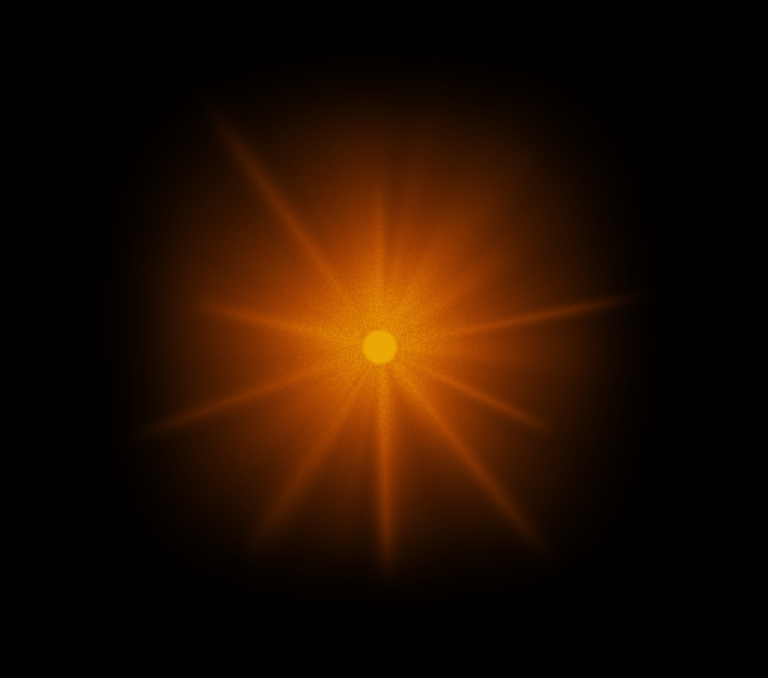
Give the GLSL for this background, as a Shadertoy shader.

```glsl
// An amber starburst glowing on black: a small hot core, a wide soft halo
// and tapered rays of differing length. Light is summed as one scalar,
// then compressed and mapped to an orange colour ramp.

const vec2 CORE = vec2(-0.006, -0.012);
const int RAY_COUNT = 11;

// Each ray: angle in degrees, length, half width, strength.
const vec4 RAYS[RAY_COUNT] = vec4[](
    vec4(125.5, 0.47, 0.014, 0.36),
    vec4(90.5, 0.25, 0.008, 0.50),
    vec4(52.0, 0.38, 0.030, 0.15),
    vec4(11.0, 0.43, 0.008, 0.48),
    vec4(35.0, 0.25, 0.018, 0.25),
    vec4(-26.0, 0.29, 0.008, 0.65),
    vec4(-51.4, 0.42, 0.013, 0.40),
    vec4(-88.0, 0.36, 0.011, 0.75),
    vec4(-122.3, 0.38, 0.017, 0.42),
    vec4(-160.0, 0.42, 0.010, 0.33),
    vec4(167.0, 0.29, 0.010, 0.60)
);

float hash(vec2 cell) {
    vec3 h = fract(vec3(cell.xyx) * 0.1031);
    h += dot(h, h.yzx + 33.33);
    return fract((h.x + h.y) * h.z);
}

// Smooth noise around a full turn, joined where the angle wraps.
float angularNoise(float turn, float cells, float seed) {
    float x = fract(turn) * cells;
    float cell = floor(x);
    float a = hash(vec2(cell, seed));
    float b = hash(vec2(mod(cell + 1.0, cells), seed));
    return mix(a, b, smoothstep(0.0, 1.0, x - cell));
}

// A beam leaving the core, widening and fading towards its tip.
float rayLight(vec2 p, vec4 ray) {
    float angle = radians(ray.x);
    vec2 dir = vec2(cos(angle), sin(angle));
    float along = dot(p, dir);
    float across = dir.x * p.y - dir.y * p.x;
    float t = clamp(along / ray.y, 0.0, 1.0);
    float width = ray.z * (0.65 + 0.7 * t);
    float beam = exp(-pow(abs(across) / width, 1.5));
    float fade = (1.0 - t * t) * smoothstep(0.0, 0.1, along);
    return ray.w * beam * fade;
}

// Exponential inner glow plus a broad halo raised slightly above the core.
float haloLight(vec2 p, float streaks) {
    float inner = 5.8 * exp(-length(p - vec2(0.0, 0.014)) / 0.081);
    float reach = length(p - vec2(0.0, 0.035)) / 0.31;
    float outer = 0.26 * exp(-reach * reach * reach);
    return (inner + outer) * mix(0.76, 1.16, streaks);
}

// Rounded square outline that lets the light die away into black.
float envelope(vec2 p) {
    vec2 q = abs(p - vec2(0.0, 0.025));
    float radius = pow(dot(q * q, q * q), 0.25);
    return 1.0 - smoothstep(0.27, 0.46, radius);
}

vec3 amber(float v) {
    return vec3(v, 0.38 * v + 0.6 * pow(v, 8.0), 0.018 * v);
}

void mainImage(out vec4 fragColor, in vec2 fragCoord) {
    vec2 canvas = (fragCoord - 0.5 * iResolution.xy) / iResolution.y;
    vec2 p = canvas - CORE;

    // Fine radial streaks between the main rays
    float turn = atan(p.y, p.x) / radians(360.0);
    float streaks = mix(angularNoise(turn, 26.0, 3.0),
                        angularNoise(turn, 64.0, 9.0), 0.35);

    float light = haloLight(p, streaks);
    for (int i = 0; i < RAY_COUNT; i++) {
        light += rayLight(p, RAYS[i]);
    }
    light *= envelope(p);

    // Soft compression, then the core disc
    float value = 0.87 * (1.0 - exp(-light));
    float core = 1.0 - smoothstep(0.021, 0.029, length(p));
    value = mix(value, 0.92, core);

    // Faint grain in proportion to the light
    float grain = hash(floor(canvas * 450.0) + 500.0) - 0.5;
    value *= 1.0 + 0.05 * grain * (1.0 - core);

    fragColor = vec4(amber(value), 1.0);
}
```
